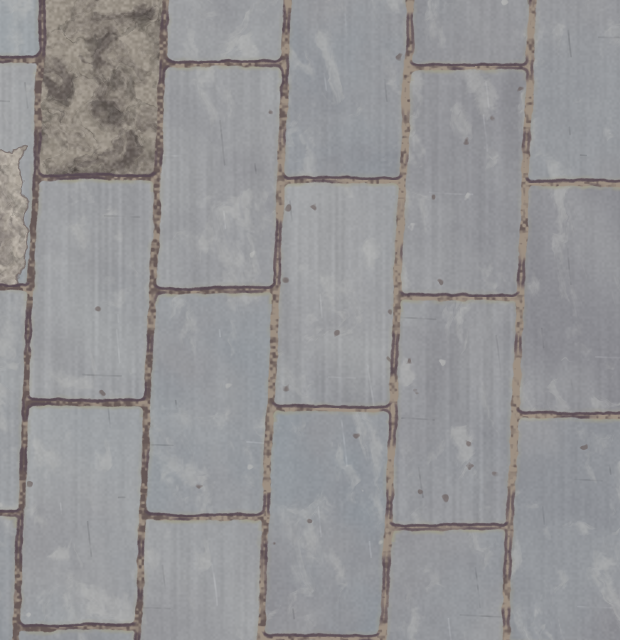
Give the GLSL for this texture, as a Shadertoy shader.

```glsl
const float COLUMN_WIDTH = 0.1914;
const float FIRST_JOINT = 0.0677;
const float LEAN = 0.044;
const float ROW_HEIGHT = 0.3516;
const float ROW_GROWTH = 0.0026;
const float ROW_START = 0.0964;
const float STAGGER = 0.1797;
const float JOINT_HALF = 0.0052;
const float CORNER = 0.007;
const float EDGE_WEAR = 0.0055;
const int SCRATCHES = 4;
const vec2 WORN_TILE = vec2(0.0, -1.0);
const vec2 BROKEN_TILE = vec2(-1.0, 0.0);
const vec3 SLATE_LIGHT = vec3(0.645, 0.65, 0.655);
const vec3 SLATE_DARK = vec3(0.535, 0.535, 0.555);
const vec3 SLATE_BLUE = vec3(0.56, 0.60, 0.63);
const vec3 CHALK = vec3(0.73, 0.73, 0.72);
const vec3 LICHEN = vec3(0.62, 0.61, 0.54);
const vec3 SAND = vec3(0.61, 0.56, 0.51);
const vec3 SOIL = vec3(0.40, 0.35, 0.34);
const vec3 SHADOW = vec3(0.33, 0.28, 0.32);
const vec3 RUBBLE_DARK = vec3(0.40, 0.37, 0.355);
const vec3 RUBBLE_LIGHT = vec3(0.61, 0.58, 0.54);

float hash(vec2 p) {
    vec3 q = fract(p.xyx * 0.1031);
    q += dot(q, q.yzx + 33.33);
    return fract((q.x + q.y) * q.z);
}

float noise(vec2 p) {
    vec2 i = floor(p), f = fract(p);
    f = f * f * (3.0 - 2.0 * f);
    return mix(mix(hash(i), hash(i + vec2(1, 0)), f.x),
               mix(hash(i + vec2(0, 1)), hash(i + vec2(1, 1)), f.x), f.y);
}

float fbm(vec2 p) {
    float sum = 0.0, amp = 0.5;
    for (int i = 0; i < 5; i++) {
        sum += amp * noise(p);
        p = mat2(1.6, 1.2, -1.2, 1.6) * p + 7.3;
        amp *= 0.5;
    }
    return sum / 0.97;
}

float roundBox(vec2 p, vec2 halfSize, float r) {
    vec2 q = abs(p) - halfSize + r;
    return length(max(q, 0.0)) + min(max(q.x, q.y), 0.0) - r;
}

float segment(vec2 p, vec2 a, vec2 b) {
    vec2 ab = b - a;
    return length(p - a - ab * clamp(dot(p - a, ab) / dot(ab, ab), 0.0, 1.0));
}

// Rough, weathered stone
vec3 rubble(vec2 p) {
    vec2 bend = vec2(fbm(p * 22.0), fbm(p * 22.0 + 40.0));
    float lumps = fbm(p * 26.0 + bend * 3.0);
    float crack = 1.0 - smoothstep(0.0, 0.09, abs(fbm(p * 20.0 + bend * 2.0 + 9.0) - 0.47));
    vec3 c = mix(RUBBLE_DARK, RUBBLE_LIGHT, smoothstep(0.2, 0.68, lumps));
    c *= 1.0 - 0.22 * crack * noise(p * 45.0);
    return c + 0.11 * (noise(p * 230.0) - 0.5);
}

// Smooth slate with clouds, streaks, scratches and pits
vec3 slate(vec2 p, vec2 local, vec2 id, vec2 halfSize, float px) {
    float seed = hash(id + 31.0);
    vec2 s = p + seed * 9.0;
    float cloud = fbm(s * 9.0 + fbm(s * 7.0) * 2.0);
    float tone = 0.06 + 0.5 * p.x + 0.25 * p.y + 0.35 * (seed - 0.5) + 0.9 * (0.5 - cloud);
    vec3 c = mix(SLATE_LIGHT, SLATE_DARK, clamp(tone, 0.0, 1.0));
    c = mix(c, SLATE_BLUE, 0.55 * hash(id + 57.0) * smoothstep(0.25, 0.7, fbm(s * 6.0 + 20.0)));
    c += 0.045 * (noise(vec2(s.x * 190.0, s.y * 5.0)) - 0.5) * (0.3 + hash(id + 12.0));
    float smear = fbm(s * vec2(30.0, 18.0) + 3.0 * cloud);
    c = mix(c, CHALK, 0.45 * smoothstep(0.56, 0.8, smear));
    for (int i = 0; i < SCRATCHES; i++) {
        vec2 k = id * 5.0 + float(i) * 13.0 + 70.0;
        vec2 a = (vec2(hash(k), hash(k + 3.0)) - 0.5) * 1.7 * halfSize;
        vec2 dir = hash(k + 8.0) < 0.7 ? vec2(0.15, 1.0) : vec2(1.0, 0.05);
        float d = segment(local, a, a + dir * (hash(k + 5.0) - 0.5) * 0.15);
        float line = 1.0 - smoothstep(0.0003, 0.0008 + px, d);
        c += line * noise(p * 110.0) * (hash(k + 6.0) < 0.5 ? -0.08 : 0.06);
    }
    vec2 g = s * 24.0, cell = floor(g);
    vec2 spot = 0.3 + 0.4 * vec2(hash(cell), hash(cell + 17.0));
    float r = length(fract(g) - spot) + 0.16 * (noise(s * 170.0) - 0.5);
    float pit = (1.0 - smoothstep(0.04, 0.13, r)) * step(0.9, hash(cell + 41.0));
    c = mix(c, hash(cell + 5.0) < 0.6 ? SOIL : CHALK, 0.6 * pit);
    return c + 0.03 * (noise(p * 260.0) - 0.5);
}

void mainImage(out vec4 fragColor, in vec2 fragCoord) {
    float px = 1.0 / iResolution.y;
    vec2 p = vec2(fragCoord.x, iResolution.y - fragCoord.y) * px;
    vec2 w = p + 0.004 * (vec2(noise(p * 14.0), noise(p * 14.0 + 50.0)) - 0.5);

    // Leaning columns of staggered tiles
    float u = (w.x - FIRST_JOINT + LEAN * w.y) / COLUMN_WIDTH;
    float col = floor(u);
    float period = ROW_HEIGHT + ROW_GROWTH * abs(col);
    float v = (w.y - ROW_START - ROW_GROWTH * col - STAGGER * (1.0 - mod(col, 2.0))) / period;
    vec2 id = vec2(col, floor(v));
    vec2 size = vec2(COLUMN_WIDTH, period);
    vec2 local = (fract(vec2(u, v)) - 0.5) * size;
    vec2 halfSize = 0.5 * size - JOINT_HALF - vec2(0.0012 * p.x, 0.0);
    float d = roundBox(local, halfSize, CORNER * (0.5 + hash(id + 3.0)));
    d += EDGE_WEAR * (fbm(p * 65.0) - 0.5);

    // Sandy joints, darker towards the left and under each tile
    float grit = 0.6 * noise(p * 210.0) + 0.4 * noise(p * 75.0);
    float damp = 0.3 * smoothstep(0.1, 0.6, p.x);
    vec3 color = mix(SOIL, SAND, smoothstep(0.25, 0.75, grit + damp - 0.1));
    float below = smoothstep(-0.006, 0.0, local.y - halfSize.y);
    float crevice = 1.0 - smoothstep(0.001, 0.005, abs(d - 0.0015));
    color = mix(color, SHADOW, crevice * max(0.85 * below, 0.7 * smoothstep(0.5, 0.75, noise(p * 28.0))));

    // Tile faces
    vec3 face = slate(p, local, id, halfSize, px);
    float rim = smoothstep(-0.008, 0.0, d) * (0.35 + 0.5 * step(local.y, -0.9 * halfSize.y));
    face = mix(face, LICHEN, rim * noise(p * 60.0 + 5.0) * 1.2);
    if (id == WORN_TILE) face = rubble(p);
    if (id == BROKEN_TILE) {
        float edge = max(local.x - 0.078, -0.04 - local.y) + 0.045 * (fbm(p * 28.0) - 0.5);
        face = mix(rubble(p) + 0.1, face, smoothstep(-px, px, edge));
        face = mix(face, SOIL, 0.6 * (1.0 - smoothstep(0.0, 0.003, abs(edge))));
    }
    color = mix(face, color, smoothstep(-px, px, d));
    fragColor = vec4(clamp(color, 0.0, 1.0), 1.0);
}
```
